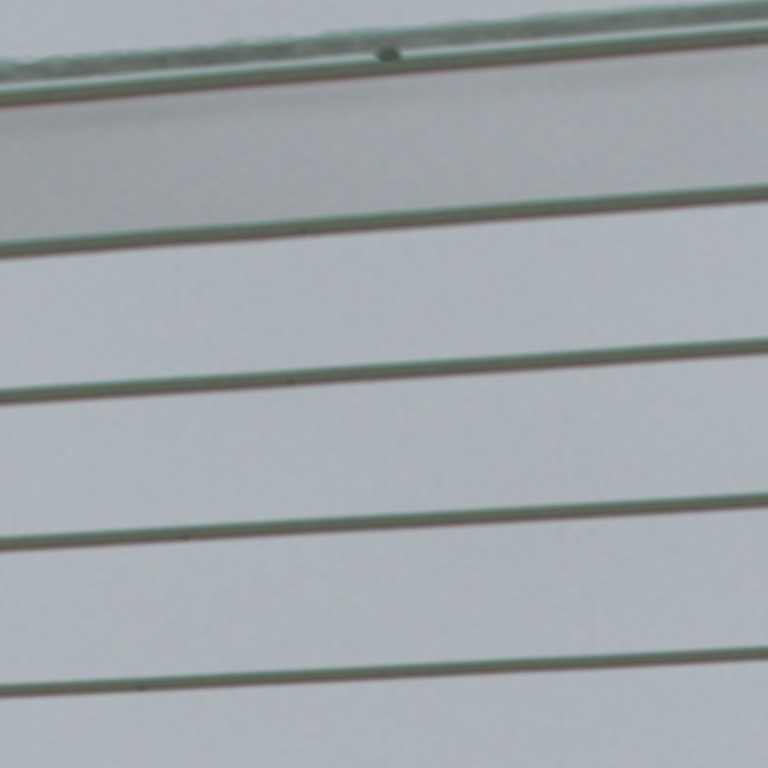
A Shadertoy shader for this texture:

```glsl
// Pale lap siding with tilted olive seams, soft grain and a worn strip at the top.

// Seam layout: height at the left edge, spacing, slope, and how they fan out to the right
const float FIRST_SEAM = 0.099;
const float SPACING = 0.1915;
const float SLOPE = 0.050;
const float FAN = 0.0085;
const float LAST_SEAM = 4.0;
const float LAST_LIFT = 0.005;
const float SEAM_HALF = 0.0073;
const float SEAM_GROWTH = 0.0008;
const float BLUR = 0.0046;

// Worn strip above the last seam, and its dark knot
const float STRIP_OFFSET = 0.0345;
const float STRIP_HALF = 0.0150;
const float STRIP_ROUGHNESS = 0.009;
const vec2 KNOT_POS = vec2(0.506, 0.929);
const vec2 KNOT_SIZE = vec2(0.023, 0.013);

const float GRAIN = 0.017;
const int SPECKS = 5;

const vec3 PANEL = vec3(0.675, 0.702, 0.725);
const vec3 SHADED = vec3(0.550, 0.565, 0.575);
const vec3 TEAL_EDGE = vec3(0.41, 0.53, 0.50);
const vec3 OLIVE = vec3(0.36, 0.39, 0.345);
const vec3 BROWN = vec3(0.36, 0.34, 0.315);
const vec3 PINK_EDGE = vec3(0.54, 0.48, 0.49);
const vec3 STRIP = vec3(0.39, 0.42, 0.40);
const vec3 KNOT = vec3(0.25, 0.28, 0.25);

float hash(vec2 p) {
    return fract(sin(dot(p, vec2(127.1, 311.7))) * 43758.5453);
}

float noise(vec2 p) {
    vec2 i = floor(p), f = fract(p);
    f = f * f * (3.0 - 2.0 * f);
    return mix(mix(hash(i), hash(i + vec2(1, 0)), f.x),
               mix(hash(i + vec2(0, 1)), hash(i + vec2(1, 1)), f.x), f.y);
}

// Soft coverage of the range lo..hi
float band(float d, float lo, float hi, float soft) {
    return smoothstep(lo - soft, lo + soft, d) * (1.0 - smoothstep(hi - soft, hi + soft, d));
}

// Soft elliptical spot
float spot(vec2 p, vec2 size) {
    return 1.0 - smoothstep(0.3, 1.1, length(p / size));
}

float seamHeight(float k, float x) {
    return FIRST_SEAM + SPACING * k + x * (SLOPE + FAN * k) + LAST_LIFT * step(LAST_SEAM, k);
}

// Panels, with the top one in shade below the overhang
vec3 panelColor(vec2 uv) {
    float below = (seamHeight(LAST_SEAM, uv.x) - uv.y) / (SPACING + FAN * uv.x);
    float shade = band(below, 0.0, 1.02, 0.03) * mix(0.62, 0.32, uv.x);
    shade += 0.28 * exp(-pow((below - 0.17) / 0.10, 2.0)) * (0.6 + 0.6 * noise(uv * vec2(5.0, 18.0)));
    shade += 0.12 * (noise(uv * vec2(3.0, 6.0)) - 0.5);
    return mix(PANEL, SHADED, shade);
}

// One seam: teal above, olive core, brown underside, pink fringe below
vec3 addSeam(vec3 col, float d, float w, float soft) {
    col = mix(col, PINK_EDGE, 0.75 * band(d, -1.5 * w, 0.0, soft));
    col = mix(col, TEAL_EDGE, 0.90 * band(d, 0.0, 1.35 * w, soft));
    col = mix(col, BROWN, band(d, -w, 0.3 * w, soft));
    return mix(col, OLIVE, band(d, -0.3 * w, 0.8 * w, soft));
}

// Rough, mottled strip with a ragged upper edge
vec3 addStrip(vec3 col, vec2 uv, float d, float soft) {
    float rough = noise(uv * vec2(30.0, 50.0)) - 0.5;
    float fine = noise(uv * vec2(80.0, 110.0)) - 0.5;
    float wear = 1.0 - 0.6 * uv.x;
    float top = STRIP_HALF + STRIP_ROUGHNESS * wear * (rough + 0.5 * fine);
    vec3 tone = mix(STRIP, TEAL_EDGE, smoothstep(0.0, STRIP_HALF, d));
    tone += wear * (0.10 * rough + 0.05 * fine);
    return mix(col, tone, 0.95 * band(d, -STRIP_HALF, top, 1.7 * soft));
}

void mainImage(out vec4 fragColor, in vec2 fragCoord) {
    vec2 uv = fragCoord / iResolution.xy;
    float soft = max(BLUR, 1.0 / iResolution.y);

    // Row coordinate: whole numbers fall on the seams
    float row = (uv.y - FIRST_SEAM - SLOPE * uv.x) / (SPACING + FAN * uv.x);
    float k = clamp(floor(row + 0.5), 0.0, LAST_SEAM);
    float wobble = 0.0012 * (noise(vec2(uv.x * 9.0, k * 7.0)) - 0.5);
    float d = uv.y - seamHeight(k, uv.x) + wobble;

    vec3 col = panelColor(uv);
    col = addStrip(col, uv, uv.y - seamHeight(LAST_SEAM, uv.x) - STRIP_OFFSET, soft);
    col = addSeam(col, d, SEAM_HALF + SEAM_GROWTH * k, soft);

    // Knot and small specks on the seams
    vec2 ragged = 0.007 * vec2(noise(uv * 80.0) - 0.5, noise(uv * 80.0 + 31.0) - 0.5);
    col = mix(col, KNOT, 0.9 * spot(uv - KNOT_POS + ragged, KNOT_SIZE));
    for (int i = 0; i < SPECKS; i++) {
        float n = float(i);
        float x = hash(vec2(n, 3.7));
        vec2 center = vec2(x, seamHeight(n, x) - 0.004);
        col = mix(col, KNOT, 0.35 * spot(uv - center, vec2(0.008, 0.006)));
    }

    // Blotchy colour grain
    vec3 grain = vec3(noise(uv * 100.0), noise(uv * 100.0 + 47.0), noise(uv * 100.0 + 91.0)) - 0.5;
    col += GRAIN * (grain + 0.5 * (noise(uv * 190.0) - 0.5));
    fragColor = vec4(clamp(col, 0.0, 1.0), 1.0);
}
```
